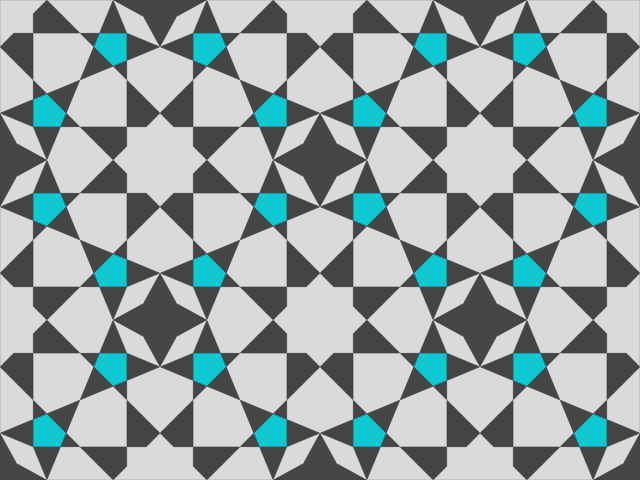
Give the GLSL for this pattern, as a Shadertoy shader.

```glsl
// Eight-fold star tiling: light octagrams and dark four-pointed stars alternate
// on a 4 x 3 grid. Mirrors fold the plane into one triangle, and the light and
// turquoise tiles are cut from it by half-planes.

const float SIDE = 0.20711; // half side of the octagram's square: (sqrt(2) - 1) / 2
const float TIP = 0.29289;  // reach of the star points: 1 - 1 / sqrt(2)

// Folds the plane into the triangle (0,0), (1,0), (0.5,0.5),
// with an octagram at (0,0) and a dark star at (1,0).
vec2 foldToTriangle(vec2 p) {
    p = abs(mod(p + 1.0, 2.0) - 1.0);
    if (p.y > p.x) p = p.yx;
    if (p.x + p.y > 1.0) p = 1.0 - p.yx;
    return p;
}

// Signed distance to the light tiles, negative inside.
float lightTiles(vec2 p, float level, float diagonal, float steep) {
    float octagram = min(p.x - SIDE, (p.x + p.y - TIP) * 0.7071);
    float hexagon = max(-level, max(diagonal, steep));
    float bridge = max(level, max(-diagonal, steep));

    // Slim petals around the dark star
    vec2 q = p - vec2(1.0 - TIP, 0.0);
    vec2 inner = normalize(vec2(TIP - 0.5 * SIDE, 0.5 * SIDE));
    float petal = max(dot(q, vec2(-0.9239, 0.3827)), dot(q, vec2(inner.y, -inner.x)));

    return min(min(octagram, hexagon), min(bridge, petal));
}

float coverage(float d, float pixel) {
    return clamp(0.5 - d / pixel, 0.0, 1.0);
}

void mainImage(out vec4 fragColor, in vec2 fragCoord) {
    float pixel = 3.0 / iResolution.y;
    vec2 position = fragCoord * pixel;
    vec2 p = foldToTriangle(position + vec2(1.0, 0.0));

    // Construction lines shared by the tiles
    float level = p.y - SIDE;
    float diagonal = (p.x - p.y - TIP) * 0.7071;
    float steep = dot(p - vec2(1.0 - TIP, 0.0), vec2(0.9239, 0.3827));

    float light = lightTiles(p, level, diagonal, steep);
    float pentagon = -min(level, min(diagonal, steep));

    vec3 color = vec3(0.27);
    color = mix(color, vec3(0.855), coverage(light, pixel));
    color = mix(color, vec3(0.05, 0.78, 0.82), coverage(pentagon, pixel));

    // Hairline around the tiles and along the canvas border
    vec2 border = min(position, iResolution.xy * pixel - position);
    float outline = min(min(abs(light), abs(pentagon)), min(border.x, border.y));
    color = mix(color, vec3(0.16), 0.4 * coverage(outline - 0.002, pixel));

    fragColor = vec4(color, 1.0);
}
```
